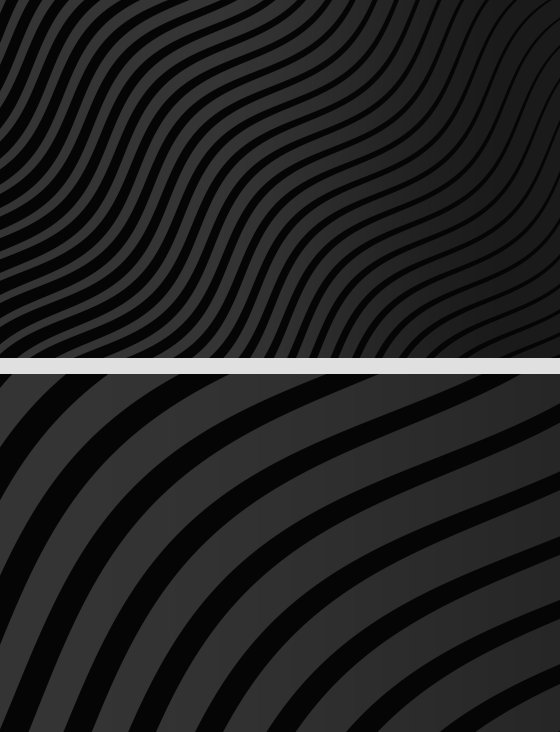
Top, the full canvas; bottom, a detail of the centre.
Write a Shadertoy shader that draws this background.

```glsl
// Diagonal wavy black stripes on charcoal, thinning and darkening to the right.

const float TAU = 6.2831853;

// Stripe layout, in units of canvas height
const float PERIOD     = 0.0598;
const float WAVELENGTH = 0.862;
const float AMPLITUDE  = 0.0583;
const float WAVE_SHIFT = 0.065;

const vec3 BLACK      = vec3(0.018);
const vec3 GREY_LIGHT = vec3(0.204);
const vec3 GREY_DARK  = vec3(0.100);

// Rotates to diagonal axes measured from the upper left:
// x runs along the stripes, y runs across them.
vec2 diagonalAxes(vec2 p) {
    float down = 1.0 - p.y;
    return vec2(p.x - down, p.x + down) * inversesqrt(2.0);
}

// Returns the wave offset (x) and its slope (y) at a place along the stripe.
vec2 wave(float along, float amplitude, float wavelength) {
    float k = TAU / wavelength;
    return amplitude * vec2(sin(k * along), k * cos(k * along));
}

// Distance to the nearest multiple of the period.
float repeatDistance(float x, float period) {
    return abs(fract(x / period + 0.5) - 0.5) * period;
}

// Part of each period covered by black; uv is 0..1 over the canvas.
float blackShare(vec2 uv) {
    return 0.56 - 0.48 * uv.x + 0.10 * (1.0 - uv.y);
}

// Grey fades from light on the left to dark on the right.
vec3 greyTone(float x) {
    return mix(GREY_LIGHT, GREY_DARK, smoothstep(0.35, 0.95, x));
}

void mainImage(out vec4 fragColor, in vec2 fragCoord) {
    vec2 uv = fragCoord / iResolution.xy;
    vec2 p = fragCoord / iResolution.y;
    float pixel = 1.0 / iResolution.y;

    // Bend the diagonal axis into waves
    vec2 axes = diagonalAxes(p);
    vec2 bend = wave(axes.x + WAVE_SHIFT, AMPLITUDE, WAVELENGTH);
    float across = axes.y + bend.x;

    // Signed distance to the stripe edge, corrected for the wave slope
    float halfWidth = 0.5 * PERIOD * blackShare(uv);
    float edge = (repeatDistance(across, PERIOD) - halfWidth)
               * inversesqrt(1.0 + bend.y * bend.y);

    float grey = smoothstep(-0.7 * pixel, 0.7 * pixel, edge);
    fragColor = vec4(mix(BLACK, greyTone(uv.x), grey), 1.0);
}
```
